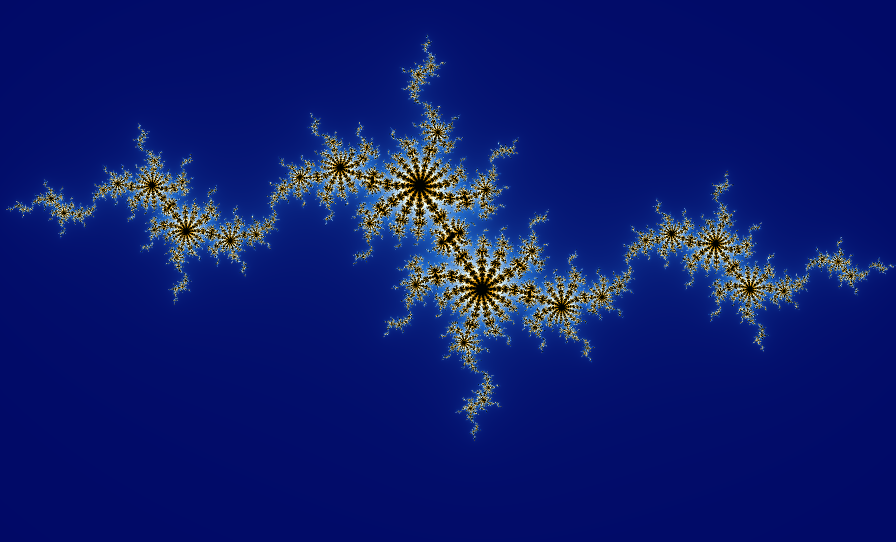
This background is drawn by a Shadertoy shader. Its source:

```glsl
const vec2  JULIA_SEED  = vec2(-1.091, 0.239);
const vec2  SET_CENTRE  = vec2(0.5033, 0.562);  // fraction of the canvas
const float VIEW_HEIGHT = 2.022;                // plane units per canvas height
const int   MAX_STEPS   = 256;
const float BAILOUT     = 16.0;                 // escape radius
const int   SAMPLES     = 2;                    // per axis, for smooth edges

const vec3 NAVY  = vec3(0.000, 0.027, 0.392);
const vec3 BLUE  = vec3(0.125, 0.420, 0.796);
const vec3 ICE   = vec3(0.929, 1.000, 1.000);
const vec3 GOLD  = vec3(1.000, 0.667, 0.000);
const vec3 BLACK = vec3(0.000, 0.008, 0.000);
const vec4 STOPS = vec4(0.16, 0.42, 0.6425, 0.8575);

vec2 complexSquare(vec2 z) {
    return vec2(z.x * z.x - z.y * z.y, 2.0 * z.x * z.y);
}

// Continuous escape time, 0 far away to 1 inside the set
float escapeTime(vec2 z) {
    for (int i = 0; i < MAX_STEPS; i++) {
        float r2 = dot(z, z);
        if (r2 > BAILOUT * BAILOUT) {
            float steps = float(i) - log2(log(r2) / (2.0 * log(BAILOUT)));
            return clamp((steps - 1.0) / float(MAX_STEPS), 0.0, 1.0);
        }
        z = complexSquare(z) + JULIA_SEED;
    }
    return 1.0;
}

float ramp(float start, float end, float t) {
    return clamp((t - start) / (end - start), 0.0, 1.0);
}

vec3 palette(float t) {
    vec3 colour = mix(NAVY, BLUE, ramp(0.0, STOPS.x, t));
    colour = mix(colour, ICE, ramp(STOPS.x, STOPS.y, t));
    colour = mix(colour, GOLD, ramp(STOPS.y, STOPS.z, t));
    return mix(colour, BLACK, ramp(STOPS.z, STOPS.w, t));
}

void mainImage(out vec4 fragColor, in vec2 fragCoord) {
    vec3 total = vec3(0.0);

    // Average a small grid of samples within the pixel
    for (int y = 0; y < SAMPLES; y++) {
        for (int x = 0; x < SAMPLES; x++) {
            vec2 offset = (vec2(x, y) + 0.5) / float(SAMPLES) - 0.5;
            vec2 fromCentre = fragCoord + offset - SET_CENTRE * iResolution.xy;
            vec2 z = fromCentre * VIEW_HEIGHT / iResolution.y;
            total += palette(escapeTime(z));
        }
    }
    fragColor = vec4(total / float(SAMPLES * SAMPLES), 1.0);
}
```
